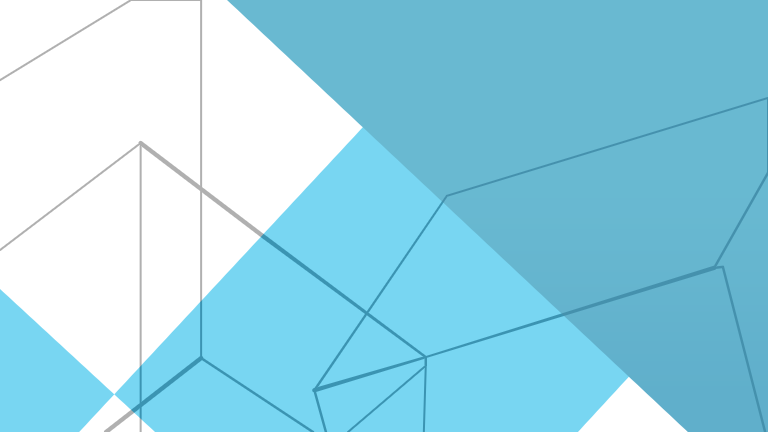
Write a Shadertoy shader that draws this background.

```glsl
// Flat geometric background: a teal field and cyan tiles split by diagonals,
// overlaid with a thin wireframe. Half-plane distances make the tiles, tapered
// segments make the strokes, and each tile tints the strokes its own colour.

const vec2 CANVAS = vec2(16.0, 9.0);        // working units across the canvas
const vec3 WHITE = vec3(1.0);
const vec3 CYAN = vec3(0.47, 0.84, 0.95);
const vec3 TEAL = vec3(0.41, 0.725, 0.82);
const vec3 TEAL_LOW = vec3(0.375, 0.685, 0.795);
const vec3 INK_ON_WHITE = vec3(0.69);
const vec3 INK_ON_CYAN = vec3(0.23, 0.58, 0.70);
const vec3 INK_ON_TEAL = vec3(0.27, 0.57, 0.68);
const float THIN = 0.021;                   // stroke half widths
const float MEDIUM = 0.026;
const float THICK = 0.045;

// Size of one pixel in canvas units
float pixelSize() { return CANVAS.y / iResolution.y; }

// Smooth coverage of the half plane to the left of the ray a -> b
float leftOf(vec2 p, vec2 a, vec2 b) {
    vec2 d = normalize(b - a), q = p - a;
    return clamp(0.5 + (d.x * q.y - d.y * q.x) / pixelSize(), 0.0, 1.0);
}

// Coverage of a segment whose half width runs from wa to wb
float stroke(vec2 p, vec2 a, vec2 b, float wa, float wb) {
    vec2 d = b - a, q = p - a;
    float t = clamp(dot(q, d) / dot(d, d), 0.0, 1.0);
    float dist = length(q - d * t), w = mix(wa, wb, t), h = 0.5 * pixelSize();
    return max(0.0, min(dist + h, w) - max(dist - h, -w)) / (2.0 * h);
}

float stroke(vec2 p, vec2 a, vec2 b, float w) { return stroke(p, a, b, w, w); }

// Folded sheets on the left
float leftWire(vec2 p) {
    vec2 peak = vec2(2.93, 6.02), corner = vec2(4.19, 1.54);
    vec2 top = vec2(4.19, 9.0), bend = vec2(2.73, 9.0);
    vec2 ridge = vec2(5.48, 4.08), tip = vec2(8.87, 1.56);
    float ink = stroke(p, vec2(0.0, 7.33), bend, THIN);
    ink = max(ink, stroke(p, bend, top, THIN));
    ink = max(ink, stroke(p, top, corner, THIN));
    ink = max(ink, stroke(p, vec2(0.0, 3.79), peak, THIN));
    ink = max(ink, stroke(p, peak, vec2(2.93, 0.0), THIN));
    ink = max(ink, stroke(p, peak, ridge, THICK));
    ink = max(ink, stroke(p, ridge, tip, THICK, MEDIUM));
    ink = max(ink, stroke(p, corner, vec2(2.21, 0.0), THICK));
    return max(ink, stroke(p, corner, vec2(6.52, 0.0), MEDIUM));
}

// Open box on the right
float rightWire(vec2 p) {
    vec2 shoulder = vec2(9.31, 4.92), foot = vec2(6.55, 0.87);
    vec2 farTop = vec2(16.0, 6.96), farLow = vec2(16.0, 5.40);
    vec2 hinge = vec2(14.88, 3.42), lip = vec2(15.06, 3.44);
    vec2 tip = vec2(8.87, 1.56), drop = vec2(8.87, 1.38);
    float ink = stroke(p, foot, shoulder, MEDIUM, THIN);
    ink = max(ink, stroke(p, shoulder, farTop, THIN));
    ink = max(ink, stroke(p, farTop, farLow, THIN));
    ink = max(ink, stroke(p, farLow, hinge, MEDIUM));
    ink = max(ink, stroke(p, foot, tip, THICK, MEDIUM));
    ink = max(ink, stroke(p, tip, hinge, THIN, THICK));
    ink = max(ink, stroke(p, hinge, lip, MEDIUM));
    ink = max(ink, stroke(p, lip, vec2(15.94, 0.0), MEDIUM));
    ink = max(ink, stroke(p, foot, vec2(6.79, 0.0), MEDIUM));
    ink = max(ink, stroke(p, tip, drop, MEDIUM));
    ink = max(ink, stroke(p, drop, vec2(8.83, 0.0), THIN));
    return max(ink, stroke(p, drop, vec2(7.25, 0.0), THIN));
}

void mainImage(out vec4 fragColor, in vec2 fragCoord) {
    vec2 p = fragCoord / iResolution.xy * CANVAS;

    // Tile masks: cyan alternates across two crossing diagonals
    float teal = leftOf(p, vec2(4.73, 9.0), vec2(14.33, 0.0));
    float below = leftOf(p, vec2(7.56, 6.35), vec2(1.65, 0.0));
    float above = leftOf(p, vec2(0.0, 2.98), vec2(3.23, 0.0));
    float notch = leftOf(p, vec2(13.10, 1.15), vec2(12.04, 0.0));
    float cyan = mix(1.0 - above, above, below) * (1.0 - notch);

    // Paper and ink colours for each tile
    vec3 tealShade = mix(TEAL_LOW, TEAL, smoothstep(0.0, 5.5, p.y));
    vec3 paper = mix(mix(WHITE, CYAN, cyan), tealShade, teal);
    vec3 inkColor = mix(mix(INK_ON_WHITE, INK_ON_CYAN, cyan), INK_ON_TEAL, teal);

    float ink = max(leftWire(p), rightWire(p));
    fragColor = vec4(mix(paper, inkColor, min(ink, 1.0)), 1.0);
}
```
